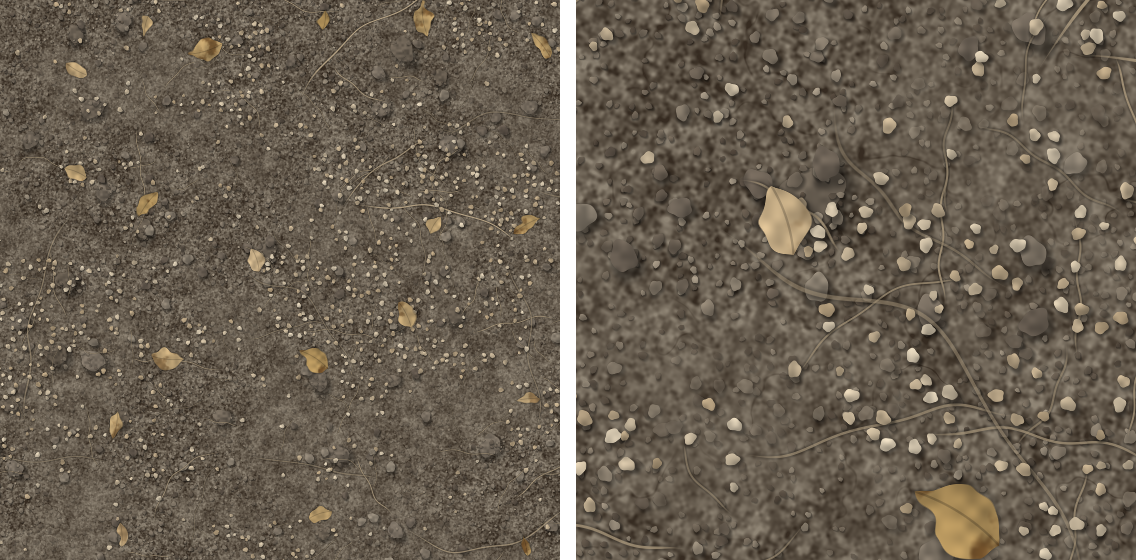
Left: the whole. Right: its middle third, enlarged.
A WebGL 1 fragment shader for this texture:

```glsl
precision highp float;
// Dry brown soil strewn with grit, pale seeds, pebbles, fine roots and fallen leaves.
uniform vec2 u_resolution;

float hash(vec2 p) {
  vec3 q = fract(vec3(p.xyx) * 0.1031);
  q += dot(q, q.yzx + 33.33);
  return fract((q.x + q.y) * q.z);
}

vec2 hash2(vec2 p) {
  return vec2(hash(p), hash(p + 57.3));
}

float noise(vec2 p) {
  vec2 i = floor(p), f = fract(p);
  f = f * f * (3.0 - 2.0 * f);
  vec2 e = vec2(1.0, 0.0);
  return mix(mix(hash(i), hash(i + e.xy), f.x),
             mix(hash(i + e.yx), hash(i + e.xx), f.x), f.y);
}

float fbm(vec2 p) {
  float sum = 0.0, amp = 0.53;
  for (int i = 0; i < 4; i++) {
    sum += amp * noise(p);
    p = mat2(1.6, 1.2, -1.2, 1.6) * p + 7.1;
    amp *= 0.5;
  }
  return sum;
}

vec2 rotate(vec2 p, float a) {
  float c = cos(a), s = sin(a);
  return vec2(c * p.x + s * p.y, c * p.y - s * p.x);
}

// Coverage of a shape from its signed distance and the pixel width.
float cover(float d, float px) {
  return clamp(0.5 - d / px, 0.0, 1.0);
}

// Where loose litter gathers, 0 to 1.
float litter(vec2 uv) {
  float n = 0.55 * noise(uv * 5.3 + 12.7) + 0.45 * noise(uv * 17.0 + 3.1);
  return smoothstep(0.42, 0.76, n);
}

// Rounded lumps, one per cell at most; clumping ties them to the litter.
vec3 addStones(vec3 col, vec2 uv, float cells, float density, float clumping,
               float radius, vec3 dark, vec3 light, float seed, float px) {
  vec2 p = uv * cells, base = floor(p);
  for (int j = -1; j <= 1; j++) {
    for (int i = -1; i <= 1; i++) {
      vec2 id = base + vec2(float(i), float(j));
      vec2 key = id + seed;
      float chance = density * mix(1.0, litter((id + 0.5) / cells), clumping);
      if (hash(key) > chance) continue;
      vec2 q = p - id - 0.5 - 0.75 * (hash2(key + 11.0) - 0.5);
      float r = radius * mix(0.55, 1.0, hash(key + 23.0));
      vec2 s = rotate(q, 6.28 * hash(key + 31.0)) * vec2(1.0, 1.25);
      float angle = atan(s.y, s.x);
      float edge = r * (1.0 + 0.08 * sin(3.0 * angle + 9.0 * hash(key + 5.0))
                            + 0.05 * sin(5.0 * angle + seed));
      float d = length(s) - edge;
      float shade = 0.97 + 0.12 * dot(q, vec2(-0.6, 0.8)) / r;
      shade += 0.35 * (noise(uv * 210.0 + key) - 0.5);
      float shadow = 1.0 - smoothstep(-0.2 * r, 0.45 * r, d + dot(q, vec2(-0.2, 0.3)));
      col *= 1.0 - 0.38 * shadow;
      col = mix(col, mix(dark, light, hash(key + 41.0)) * shade, cover(d, cells * px));
    }
  }
  return col;
}

// Curved root hairs, one per cell at most, tapering to both ends.
vec3 addFibres(vec3 col, vec2 uv, float cells, float density, float width,
               vec3 tint, float seed, float px) {
  vec2 p = uv * cells, base = floor(p);
  for (int j = -1; j <= 1; j++) {
    for (int i = -1; i <= 1; i++) {
      vec2 id = base + vec2(float(i), float(j));
      vec2 key = id + seed;
      float chance = density * (0.35 + 0.65 * litter((id + 0.5) / cells));
      if (hash(key) > chance) continue;
      vec2 q = rotate(p - id - hash2(key + 3.0), 6.28 * hash(key + 9.0));
      float reach = mix(0.4, 0.95, hash(key + 17.0));
      float bend = 1.2 * (hash(key + 21.0) - 0.5);
      float curve = bend * q.x * q.x + 0.02 * sin(q.x * 11.0 + seed);
      float slope = 2.0 * bend * q.x + 0.22 * cos(q.x * 11.0 + seed);
      float d = abs(q.y - curve) / sqrt(1.0 + slope * slope) / cells;
      float taper = 1.0 - smoothstep(0.6, 1.0, abs(q.x) / reach);
      float strength = taper * mix(0.4, 1.0, hash(key + 29.0));
      col *= 1.0 - 0.22 * taper * (1.0 - smoothstep(width, width * 3.5, d));
      col = mix(col, tint, strength * cover(d - width * taper, px));
    }
  }
  return col;
}

// Pointed dry leaves with a midrib, mottled from pale tan to brown.
vec3 addLeaves(vec3 col, vec2 uv, float cells, float density, float seed, float px) {
  vec2 p = uv * cells, base = floor(p);
  for (int j = -1; j <= 1; j++) {
    for (int i = -1; i <= 1; i++) {
      vec2 key = base + vec2(float(i), float(j)) + seed;
      if (hash(key) > density) continue;
      vec2 q = (p - key + seed - 0.15 - 0.7 * hash2(key + 7.0)) / cells;
      q = rotate(q, 6.28 * hash(key + 13.0));
      float len = mix(0.017, 0.031, hash(key + 19.0));
      float wide = len * mix(0.36, 0.66, hash(key + 27.0));
      float x = q.x / len;
      float y = q.y - 0.2 * wide * x * x;
      float ragged = 0.009 * (noise(uv * 75.0 + key) - 0.5);
      float d = (abs(y) - wide * (1.0 - x * x)) * 0.75 + ragged;
      float kind = hash(key + 37.0);
      vec3 tint = mix(vec3(0.64, 0.52, 0.31), vec3(0.76, 0.67, 0.53), kind);
      float stain = smoothstep(0.5, 0.7, fbm(uv * 45.0 + key)) * (1.0 - 0.8 * kind);
      tint = mix(tint, vec3(0.38, 0.26, 0.13), stain);
      tint *= 0.85 + 0.28 * noise(uv * 130.0) + 0.1 * y / wide;
      tint *= 1.0 - 0.2 * cover(abs(y) - 0.0007, px);
      col *= 1.0 - 0.4 * (1.0 - smoothstep(-0.002, 0.004, d));
      col = mix(col, tint, cover(d, px));
    }
  }
  return col;
}

void main() {
  float px = 1.0 / u_resolution.y;
  vec2 uv = gl_FragCoord.xy * px;
  vec3 darkSoil = vec3(0.21, 0.17, 0.13), paleSoil = vec3(0.53, 0.49, 0.43);
  vec3 seedTan = vec3(0.66, 0.58, 0.46), seedPale = vec3(0.80, 0.75, 0.66);
  vec3 rootTint = vec3(0.66, 0.59, 0.48);

  // Packed earth: broad patches, crumbs, fine grain and hairline cracks.
  float patches = fbm(uv * 7.0 + 4.0);
  float rough = smoothstep(0.64, 0.36, patches);
  float tone = 0.59 + 0.22 * (patches - 0.5) + 0.75 * (fbm(uv * 48.0) - 0.5);
  float grain = noise(rotate(uv, 0.6) * 250.0) + noise(rotate(uv, 1.1) * 410.0) - 1.0;
  tone += (0.42 + 0.24 * rough) * grain;
  float crack = 1.0 - smoothstep(0.0, 0.016, abs(fbm(uv * 17.0 + 20.0) - 0.5));
  tone -= 0.32 * crack * noise(uv * 22.0);
  vec3 col = mix(darkSoil, paleSoil, clamp(tone, 0.0, 1.1));

  // Clods and grit, thicker where the ground is rough.
  col = addStones(col, uv, 13.0, 0.18, 0.0, 0.30, vec3(0.38, 0.34, 0.29), vec3(0.49, 0.45, 0.40), 101.0, px);
  vec3 gritty = addStones(col, uv, 135.0, 0.36, 0.0, 0.36, vec3(0.29, 0.25, 0.21), paleSoil * 1.15, 203.0, px);
  gritty = addStones(gritty, uv, 72.0, 0.27, 0.0, 0.36, vec3(0.33, 0.29, 0.25), paleSoil * 1.08, 307.0, px);
  col = mix(col, gritty, 0.5 + 0.5 * rough);
  col = addStones(col, uv, 32.0, 0.16, 0.3, 0.34, vec3(0.36, 0.32, 0.28), vec3(0.56, 0.52, 0.46), 409.0, px);

  // Roots, from fine hairs to long strands.
  vec2 wavy = uv + 0.022 * (vec2(noise(uv * 11.0), noise(uv * 11.0 + 40.0)) - 0.5);
  col = addFibres(col, wavy, 15.0, 0.75, 0.0006, rootTint * 0.95, 503.0, px);
  col = addFibres(col, wavy, 9.0, 0.75, 0.0008, rootTint, 607.0, px);
  col = addFibres(col, wavy, 4.0, 0.75, 0.0011, rootTint * 1.1, 701.0, px);

  // Seeds in drifts, then leaves on top.
  col = addStones(col, uv, 78.0, 0.42, 0.95, 0.40, seedTan, seedPale, 809.0, px);
  col = addLeaves(col, uv, 6.0, 0.60, 907.0, px);
  gl_FragColor = vec4(col, 1.0);
}
```
